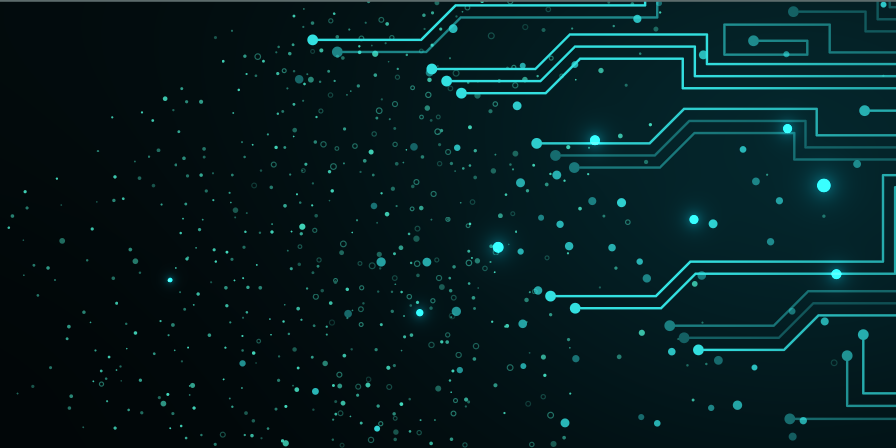
This background is drawn by a WebGL 1 fragment shader. Its source:

```glsl
precision highp float;
// Dark teal circuit board: glowing traces on the right dissolve into drifting particles on the left.

uniform vec2 u_resolution;

// Layout units: the canvas is 100 high, with the origin at the lower left.
#define HEIGHT 100.0
#define TRACE_WIDTH 0.27
#define TRACE_GAP 2.7
#define BEND_STEP 1.15
#define RISE 7.7
#define PAD_RADIUS 1.2
#define RING_WIDTH 0.13
#define GLOW_STRENGTH 0.55

const vec3 BLACK_TEAL = vec3(0.004, 0.022, 0.028);
const vec3 DEEP_TEAL = vec3(0.014, 0.135, 0.158);
const vec3 CYAN = vec3(0.20, 0.88, 0.88);
const vec3 MINT = vec3(0.26, 0.85, 0.74);
const vec3 GLOW = vec3(0.02, 0.62, 0.70);
const vec3 EDGE_GRAY = vec3(0.36, 0.42, 0.42);

float hash(vec2 p) {
  return fract(sin(dot(p, vec2(127.1, 311.7))) * 43758.5453);
}

// Antialiased coverage of a signed distance.
float cover(float d) {
  return clamp(0.5 - d * u_resolution.y / HEIGHT, 0.0, 1.0);
}

float segment(vec2 p, vec2 a, vec2 b) {
  vec2 ab = b - a;
  vec2 ap = p - a;
  return length(ap - ab * clamp(dot(ap, ab) / max(dot(ab, ab), 0.0001), 0.0, 1.0));
}

float wire(float d) {
  return cover(d - TRACE_WIDTH);
}

float pad(vec2 p, vec2 c) {
  return cover(length(p - c) - PAD_RADIUS);
}

// Up to three parallel traces: pad, run, diagonal, run, vertical jog, run to the right edge.
float bundle(vec2 p, vec2 start, float startStep, float bend,
             vec2 jog, float jogStep, vec3 strength) {
  float lit = 0.0;
  for (int i = 0; i < 3; i++) {
    float n = float(i);
    float s = i == 0 ? strength.x : (i == 1 ? strength.y : strength.z);
    vec2 a = start + n * vec2(startStep, -TRACE_GAP);
    vec2 b = vec2(bend + n * BEND_STEP, a.y);
    vec2 c = b + RISE;
    vec2 d = vec2(jog.x + n * jogStep, c.y);
    vec2 e = vec2(d.x, jog.y - n * TRACE_GAP);
    float dist = min(segment(p, a, b), segment(p, b, c));
    dist = min(dist, min(segment(p, c, d), segment(p, d, e)));
    dist = min(dist, segment(p, e, vec2(220.0, e.y)));
    lit = max(lit, s * max(wire(dist), pad(p, a)));
  }
  return lit;
}

// Vertical drop to a corner, then a run to the right edge.
float elbow(vec2 p, vec2 corner, float top) {
  return wire(min(segment(p, vec2(corner.x, top), corner),
                  segment(p, corner, vec2(220.0, corner.y))));
}

// Square spiral at the upper right.
float spiral(vec2 p) {
  vec2 a = vec2(168.2, 90.9);
  vec2 inner = vec2(180.2, 87.8);
  vec2 outer = vec2(161.7, 94.5);
  float d = segment(p, a, vec2(inner.x, a.y));
  d = min(d, segment(p, vec2(inner.x, a.y), inner));
  d = min(d, segment(p, inner, vec2(outer.x, inner.y)));
  d = min(d, segment(p, vec2(outer.x, inner.y), outer));
  d = min(d, segment(p, outer, vec2(185.2, outer.y)));
  return max(max(wire(d), pad(p, a)), elbow(p, vec2(185.2, 88.3), outer.y));
}

// Scattered discs or rings, densest around a column and absent at the upper left.
float particles(vec2 p, float cell, vec2 radii, vec2 column, float density, float hollow) {
  vec2 id = floor(p / cell);
  vec2 seed = id + cell * 17.0;
  float r = mix(radii.x, radii.y, hash(seed));
  vec2 jitter = vec2(hash(seed + 3.1), hash(seed + 7.7)) - 0.5;
  vec2 c = (id + 0.5 + jitter * (1.0 - 2.0 * r / cell)) * cell;
  float x = (c.x - column.x) / column.y;
  float field = exp(-x * x) * (1.0 - smoothstep(-12.0, 8.0, c.y - 62.0 - 0.6 * c.x));
  float d = length(p - c) - r;
  d = mix(d, abs(d) - RING_WIDTH, hollow);
  return step(hash(seed + 5.3), density * field) * mix(0.35, 1.0, hash(seed + 9.2)) * cover(d);
}

// Bright core with a soft halo.
vec3 glow(vec2 p, vec2 c, float r) {
  float d = length(p - c);
  return CYAN * cover(d - r) + GLOW * GLOW_STRENGTH * exp(-d / (r * 1.5));
}

void main() {
  vec2 p = gl_FragCoord.xy * HEIGHT / u_resolution.y;

  // Background haze
  vec2 q = (p - vec2(178.0, 60.0)) / vec2(95.0, 72.0);
  vec3 col = mix(BLACK_TEAL, DEEP_TEAL, exp(-dot(q, q)));
  col += vec3(0.003, 0.018, 0.018) * smoothstep(10.0, 100.0, p.y);

  // Particles
  float dust = particles(p, 3.3, vec2(0.16, 0.42), vec2(62.0, 55.0), 0.5, 0.0);
  dust = max(dust, particles(p, 5.7, vec2(0.35, 0.7), vec2(88.0, 50.0), 0.34, 0.0));
  dust = max(dust, 0.55 * particles(p, 4.3, vec2(0.4, 0.65), vec2(88.0, 27.0), 0.42, 1.0));
  col = mix(col, MINT, dust);
  col = mix(col, CYAN, particles(p, 8.1, vec2(0.65, 1.05), vec2(132.0, 48.0), 0.45, 0.0));

  // Trace bundles
  float lit = bundle(p, vec2(69.8, 91.1), 5.5, 94.0, vec2(144.0, 110.0), 2.7, vec3(1.0, 0.55, 0.0));
  lit = max(lit, bundle(p, vec2(96.4, 84.6), 3.3, 119.5, vec2(157.8, 85.7), -2.7, vec3(1.0)));
  lit = max(lit, bundle(p, vec2(119.8, 68.0), 4.2, 145.0, vec2(182.3, 69.8), -2.5, vec3(0.9, 0.4, 0.45)));
  lit = max(lit, bundle(p, vec2(122.9, 33.9), 5.5, 146.4, vec2(197.1, 60.9), 2.7, vec3(1.0, 1.0, 0.0)));
  lit = max(lit, bundle(p, vec2(149.5, 27.3), 3.2, 172.7, vec2(210.0, 35.0), 0.0, vec3(0.5, 0.35, 1.0)));

  // Corner wiring
  lit = max(lit, 0.6 * spiral(p));
  for (int i = 0; i < 3; i++) {
    lit = max(lit, 0.4 * elbow(p, vec2(193.2, 93.0) + float(i) * TRACE_GAP, 97.4 + float(i) * TRACE_GAP));
  }
  vec2 topPad = vec2(177.1, 97.4);
  lit = max(lit, 0.4 * max(pad(p, topPad), wire(segment(p, topPad, vec2(193.2, topPad.y)))));
  lit = max(lit, max(elbow(p, vec2(192.7, 12.2), 25.3), pad(p, vec2(192.7, 25.3))));
  lit = max(lit, 0.8 * max(elbow(p, vec2(189.1, 9.4), 20.6), pad(p, vec2(189.1, 20.6))));
  lit = max(lit, 0.5 * max(elbow(p, vec2(176.3, 6.5), 6.5), pad(p, vec2(176.3, 6.5))));
  lit = max(lit, max(elbow(p, vec2(193.0, 75.3), 75.3), pad(p, vec2(193.0, 75.3))));
  col = mix(col, CYAN, lit * mix(1.0, 0.72, smoothstep(150.0, 200.0, p.x)));

  // Glowing nodes
  col += glow(p, vec2(111.2, 44.8), 1.2) + glow(p, vec2(132.8, 68.7), 1.1);
  col += glow(p, vec2(183.9, 58.6), 1.5) + glow(p, vec2(186.7, 38.8), 1.1);
  col += glow(p, vec2(154.9, 51.0), 1.0) + glow(p, vec2(175.8, 71.3), 1.0);
  col += glow(p, vec2(93.7, 30.2), 0.8) + glow(p, vec2(38.0, 37.5), 0.5);

  // Thin gray line along the top
  col = mix(col, EDGE_GRAY, cover(HEIGHT - 0.4 - p.y));
  gl_FragColor = vec4(min(col, 1.0), 1.0);
}
```
